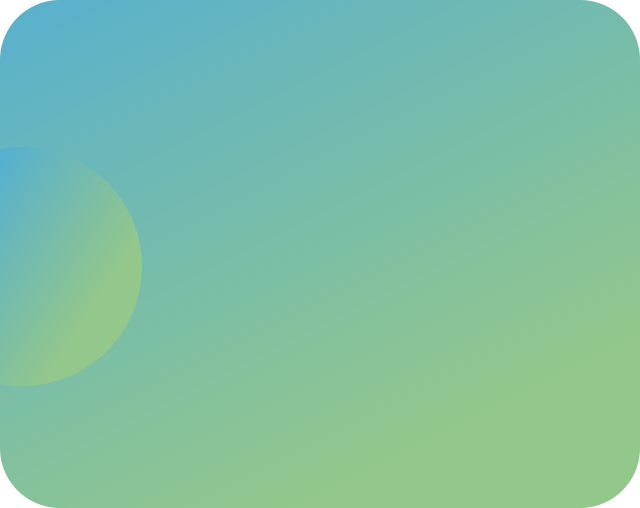
This background is drawn by a Shadertoy shader. Its source:

```glsl
// Rounded panel with a blue-to-green diagonal gradient and a gradient disc at its left edge.

const vec3 WHITE = vec3(1.0);
const vec3 SKY_BLUE = vec3(0.345, 0.692, 0.810);
const vec3 LEAF_GREEN = vec3(0.576, 0.780, 0.545);

// Signed distance to a box with rounded corners, centred on the origin
float roundedBox(vec2 p, vec2 halfSize, float radius) {
    vec2 q = abs(p) - halfSize + radius;
    return length(max(q, 0.0)) + min(max(q.x, q.y), 0.0) - radius;
}

// Signed distance to a disc
float disc(vec2 p, vec2 center, float radius) {
    return length(p - center) - radius;
}

// Blend two colours along the line from start to end
vec3 linearGradient(vec2 p, vec2 start, vec2 end, vec3 a, vec3 b) {
    vec2 axis = end - start;
    float t = dot(p - start, axis) / dot(axis, axis);
    return mix(a, b, clamp(t, 0.0, 1.0));
}

// Smooth coverage of a shape, one pixel wide at its edge
float coverage(float dist, float pixel) {
    return clamp(0.5 - dist / pixel, 0.0, 1.0);
}

void mainImage(out vec4 fragColor, in vec2 fragCoord) {
    // Units of canvas height
    float pixel = 1.0 / iResolution.y;
    vec2 p = fragCoord * pixel;
    vec2 halfCanvas = 0.5 * iResolution.xy * pixel;

    // Panel gradient, falling from the top left
    vec3 color = linearGradient(p, vec2(0.0, 1.0), vec2(0.518, -0.035), SKY_BLUE, LEAF_GREEN);

    // Disc with a steeper gradient
    vec3 discColor = linearGradient(p, vec2(0.0, 0.672), vec2(0.2575, 0.5064), SKY_BLUE, LEAF_GREEN);
    float discDist = disc(p, vec2(0.0443, 0.4754), 0.2352);
    color = mix(color, discColor, coverage(discDist, pixel));

    // White outside the rounded corners
    float panelDist = roundedBox(p - halfCanvas, halfCanvas, 0.118);
    color = mix(WHITE, color, coverage(panelDist, pixel));

    fragColor = vec4(color, 1.0);
}
```
